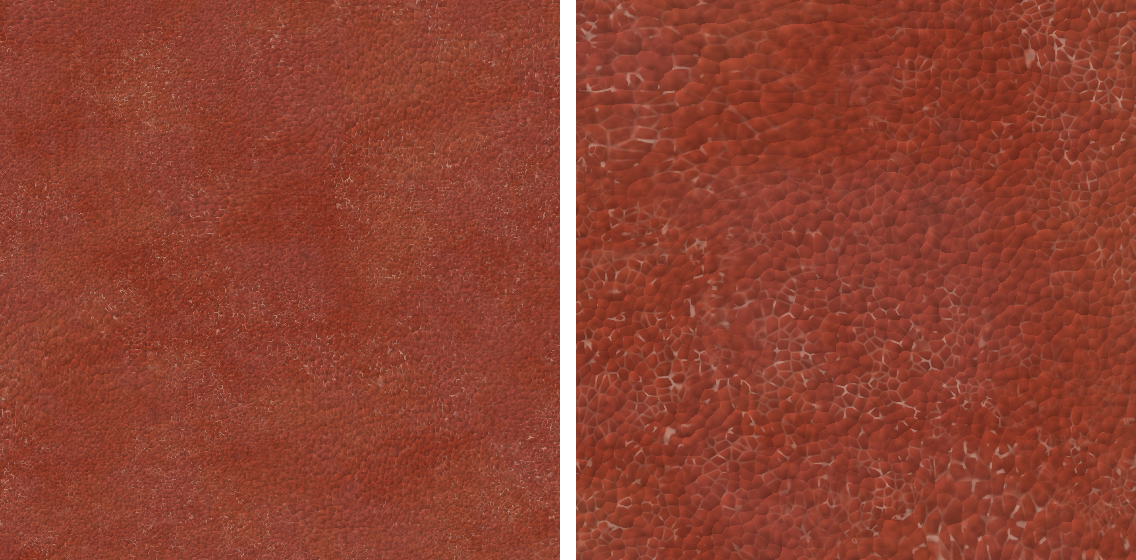
Left: the whole. Right: its middle third, enlarged.
Write a three.js fragment shader that draws this texture.

```glsl
// Worn red-brown leather: fine pebbled grain, pale broken creases, mottled dye, scuffs and smudges.
varying vec2 vUv;

#define DEEP vec3(0.530, 0.202, 0.135)
#define WARM vec3(0.575, 0.272, 0.190)
#define ROSY vec3(0.550, 0.245, 0.200)
#define PALE vec3(0.660, 0.430, 0.360)
#define GLINT vec3(0.760, 0.630, 0.570)
#define SMUDGE vec3(0.400, 0.200, 0.180)
#define FINE_CELLS 165.0
#define COARSE_CELLS 108.0
#define RELIEF 0.25
#define CREASE 0.62
#define SCUFFS 16
#define SMUDGES 18

float hash(vec2 p) {
  return fract(sin(dot(p, vec2(127.1, 311.7))) * 43758.5453);
}

vec2 hash2(vec2 p) {
  return vec2(hash(p), hash(p + 57.3));
}

float noise(vec2 p) {
  vec2 i = floor(p), f = fract(p);
  f = f * f * (3.0 - 2.0 * f);
  return mix(mix(hash(i), hash(i + vec2(1.0, 0.0)), f.x),
             mix(hash(i + vec2(0.0, 1.0)), hash(i + 1.0), f.x), f.y);
}

float fbm(vec2 p) {
  float sum = 0.0, amp = 0.5;
  for (int i = 0; i < 5; i++) {
    sum += amp * noise(p);
    p = mat2(1.6, 1.2, -1.2, 1.6) * p + 13.7;
    amp *= 0.5;
  }
  return sum / 0.97;
}

// Cellular grain: x = crease strength, y = slope of the pebble towards the light
vec2 grain(vec2 p) {
  vec2 cell = floor(p), f = fract(p), nearest = vec2(0.0);
  float d1 = 8.0, d2 = 8.0;
  for (int y = -1; y <= 1; y++) {
    for (int x = -1; x <= 1; x++) {
      vec2 o = vec2(float(x), float(y));
      vec2 r = f - o - hash2(cell + o);
      float d = length(r);
      if (d < d1) { d2 = d1; d1 = d; nearest = r; }
      else d2 = min(d2, d);
    }
  }
  return vec2(1.0 - smoothstep(0.02, 0.28, d2 - d1), dot(nearest, vec2(-0.6, 0.8)));
}

// Soft pale scratches, each a short segment of random angle
float scuffs(vec2 p) {
  float sum = 0.0;
  for (int i = 0; i < SCUFFS; i++) {
    vec2 seed = vec2(float(i), 4.7);
    float angle = 1.6 * (hash(seed + 9.1) - 0.5);
    float reach = mix(0.01, 0.05, hash(seed + 2.3));
    vec2 axis = vec2(cos(angle), sin(angle)), d = p - hash2(seed);
    float along = clamp(dot(d, axis), -reach, reach);
    float fade = 1.0 - 0.7 * abs(along) / reach;
    sum += fade * (1.0 - smoothstep(0.0005, 0.006, length(d - axis * along)));
  }
  return min(sum, 1.0);
}

// Small dark stains
float smudges(vec2 p) {
  float sum = 0.0;
  for (int i = 0; i < SMUDGES; i++) {
    vec2 seed = vec2(float(i), 31.9);
    float radius = mix(0.006, 0.02, hash(seed + 5.2));
    sum += 1.0 - smoothstep(0.0, radius, length(p - hash2(seed)));
  }
  return min(sum, 1.0);
}

void main() {
  // Bent coordinates keep the grain from lining up
  vec2 p = vUv;
  vec2 q = p + 0.03 * (vec2(fbm(p * 5.0), fbm(p * 5.0 + 17.0)) - 0.5);
  q += 0.005 * (vec2(noise(p * 45.0), noise(p * 45.0 + 8.0)) - 0.5);

  // Mottled dye, with streaks lying slightly aslant
  vec2 slant = vec2(q.x * 7.0, q.y * 15.0 - q.x * 4.0);
  float tone = 0.4 * fbm(p * 4.0 + 2.0) + 0.6 * fbm(slant);
  float hue = 0.5 * fbm(q * 6.0 + 41.0) + 0.5 * fbm(q * 24.0 + 5.0);
  vec3 color = mix(DEEP, WARM, smoothstep(0.28, 0.72, tone));
  color = mix(color, ROSY, 0.75 * smoothstep(0.38, 0.64, hue));

  // Fine pebbles everywhere, coarser upright or lying wrinkles in patches
  vec2 fine = grain(q * FINE_CELLS);
  vec2 upright = grain(q * COARSE_CELLS * vec2(1.25, 0.75));
  vec2 lying = grain(q * COARSE_CELLS * vec2(0.75, 1.25) + 90.0);
  vec2 coarse = mix(lying, upright, smoothstep(0.46, 0.54, fbm(p * 2.5 + 63.0)));
  float patches = smoothstep(0.44, 0.6, fbm(p * 5.0 + 29.0));
  vec2 skin = mix(fine, coarse, 0.1 + 0.75 * patches);
  float broken = smoothstep(0.35, 0.8, noise(q * 95.0 + 3.0));
  float wear = smoothstep(0.3, 0.68, fbm(p * 11.0 + 77.0));
  color *= 1.0 + RELIEF * skin.y;
  color = mix(color, PALE, CREASE * skin.x * broken * (0.35 + 0.65 * wear));

  // Glints, scuffs, stains and pores
  float sparkle = smoothstep(0.66, 0.92, noise(q * 230.0)) * smoothstep(0.1, 0.6, skin.x);
  color = mix(color, GLINT, 0.6 * sparkle * (0.2 + 0.8 * wear));
  color = mix(color, PALE, 0.4 * scuffs(q) * (0.4 + 0.6 * broken));
  color = mix(color, SMUDGE, 0.35 * smudges(q));
  color *= 1.0 + 0.22 * (noise(p * 270.0) - 0.5);
  gl_FragColor = vec4(color, 1.0);
}
```
